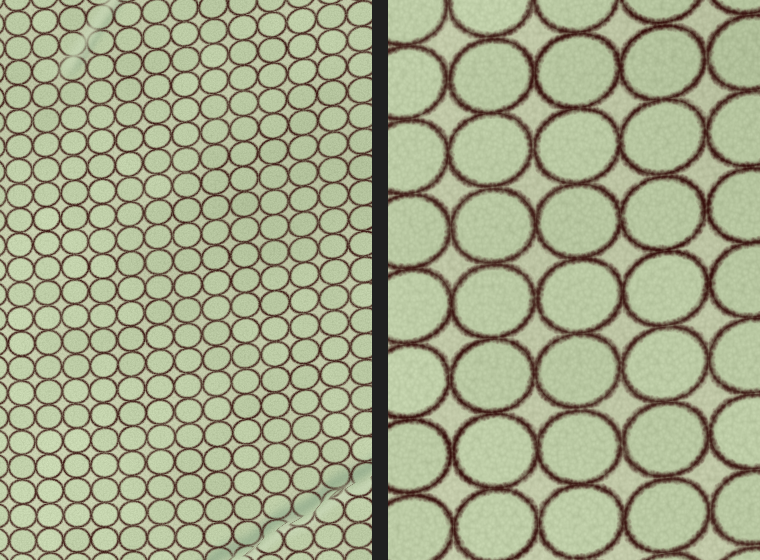
Left: the whole. Right: its middle third, enlarged.
A WebGL 2 fragment shader for this pattern:

```glsl
#version 300 es
precision highp float;
// Plush cloth printed with touching maroon rings on pale green.
// A gently bent lattice places the rings; cellular noise makes the nap,
// and two diagonal creases shift, fade and tint the print.
uniform vec2 u_resolution;
out vec4 fragColor;

const vec3 DISC = vec3(0.735, 0.795, 0.645);
const vec3 GAP = vec3(0.755, 0.785, 0.655);
const vec3 MAROON = vec3(0.190, 0.035, 0.025);
const vec3 SHADE = vec3(0.520, 0.630, 0.520);
const vec3 SHEEN = vec3(0.810, 0.870, 0.750);

vec2 hash2(vec2 p) {
  vec3 q = fract(vec3(p.xyx) * vec3(0.1031, 0.1030, 0.0973));
  q += dot(q, q.yzx + 33.33);
  return fract((q.xx + q.yz) * q.zy);
}

// Distance to the nearest scattered point, about 0 to 1.
float cellular(vec2 p) {
  vec2 id = floor(p), f = fract(p);
  float nearest = 2.0;
  for (int j = -1; j <= 1; j++)
    for (int i = -1; i <= 1; i++) {
      vec2 o = vec2(i, j);
      nearest = min(nearest, length(o + hash2(id + o) - f));
    }
  return nearest;
}

// Broad soft unevenness from layered sines, about -1 to 1.
float waves(vec2 p) {
  return 0.5 * sin(p.x * 5.0 + 2.0 * sin(p.y * 3.0))
       + 0.3 * sin(p.y * 9.0 - p.x * 7.0 + 1.0)
       + 0.2 * sin(p.x * 17.0 + p.y * 13.0);
}

// Signed distance to the line through a and b, positive on its left.
float lineSide(vec2 p, vec2 a, vec2 b) {
  vec2 d = normalize(b - a);
  return dot(p - a, vec2(-d.y, d.x));
}

// Cloth position to lattice units: columns widen and rows climb to the right.
vec2 lattice(vec2 p) {
  float x = p.x + 0.010 * (p.y - 0.72);
  float column = -0.758 + 13.82 * x - 0.82 * x * x;
  float climb = 0.070 * pow(max(p.x, 0.0), 1.5);
  float row = (p.y - 0.714 - climb) / mix(0.0661, 0.0690, p.x);
  return vec2(column, row);
}

// x: signed distance to the nearest disc, y: distance to the nearest ring.
vec2 rings(vec2 g, float radius) {
  vec2 id = round(g);
  vec2 d = vec2(9.0);
  for (int j = -1; j <= 1; j++)
    for (int i = -1; i <= 1; i++) {
      vec2 cell = id + vec2(i, j);
      vec2 jitter = hash2(cell + 40.0) - 0.5;
      float s = length(g - cell - 0.025 * jitter) - radius - 0.010 * jitter.x;
      d = min(d, vec2(s, abs(s)));
    }
  return d;
}

// Soft band around zero.
float band(float d, float width) {
  return exp(-d * d / (width * width));
}

void main() {
  // Canvas width is one unit, height about 1.506.
  vec2 p = gl_FragCoord.xy / u_resolution.x;
  float pixel = 14.0 / u_resolution.x;

  // Lower right fold, and a short crease at the upper left.
  float fold = lineSide(p, vec2(0.62, 0.0), vec2(1.0, 0.235));
  fold += 0.006 * sin(p.x * 40.0);
  float crease = lineSide(p, vec2(0.17, 1.31), vec2(0.30, 1.506));
  float creaseEnd = smoothstep(1.28, 1.34, p.y);
  float creaseBand = band(crease, 0.020) * creaseEnd;
  float foldBand = band(fold, 0.013);
  float beyond = smoothstep(0.004, -0.004, fold);
  vec2 cloth = p + beyond * vec2(0.020, 0.025);

  // Nap roughens the printed lines and the surface.
  float nap = cellular(p * 190.0) - 0.5;
  float fibre = cellular(p * vec2(330.0, 270.0) + 7.0) - 0.5;
  vec2 g = lattice(cloth) + 0.012 * vec2(sin(p.y * 31.0), sin(p.x * 27.0));
  vec2 d = rings(g, 0.488);
  float rough = 0.030 * nap + 0.020 * fibre;

  // Print: a dark core that feathers into the pile, thicker in places
  float inside = smoothstep(0.03, -0.03, d.x);
  float uneven = waves(g * 1.3 + 3.0);
  float soft = 0.040 + 0.5 * pixel;
  float lineWidth = 0.029 + 0.006 * uneven;
  float ink = 1.0 - smoothstep(-soft, soft, d.y - lineWidth + rough);
  float wear = 0.93 + 0.07 * waves(p * 3.0 + 2.0);
  ink *= wear * (1.0 - 0.75 * creaseBand) * (1.0 - 0.55 * foldBand);

  // Cloth tone, varying by disc and by broad light
  float tone = 0.030 * (hash2(round(g) + 11.0).x - 0.5) * inside;
  tone += 0.022 * waves(p) - 0.06 * nap - 0.04 * fibre;
  tone -= 0.030 * band(length(p - vec2(0.70, 1.10)), 0.45);
  tone += 0.020 * band(length(p - vec2(0.15, 0.35)), 0.45);
  vec3 color = mix(GAP, DISC, inside) + tone;
  color = mix(color, SHADE, 0.55 * band(fold - 0.022, 0.022));
  color = mix(color, SHADE, 0.35 * band(crease + 0.022, 0.012) * creaseEnd);
  color = mix(color, SHEEN, 0.5 * max(creaseBand, band(fold + 0.018, 0.016)));
  color = mix(color, MAROON - 0.04 * nap, ink);
  fragColor = vec4(clamp(color, 0.0, 1.0), 1.0);
}
```
